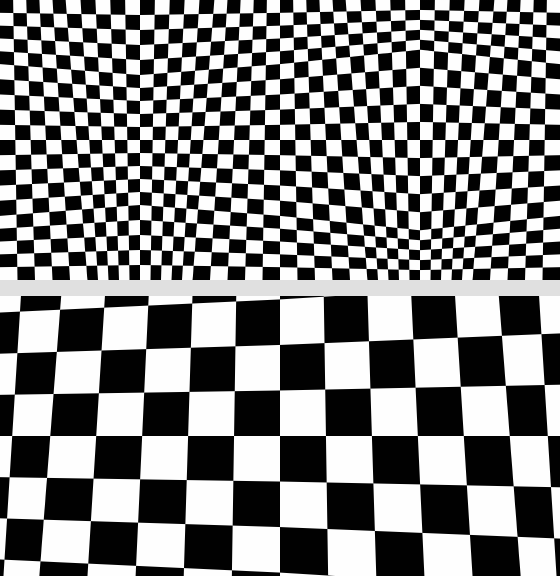
Top: the whole. Bottom: its middle third, enlarged.
Give the GLSL for this pattern, as a WebGL 2 fragment shader.

```glsl
#version 300 es
precision highp float;
// Black and white checkerboard warped into four folded panels.

uniform vec2 u_resolution;
out vec4 fragColor;

// Five cells on each side of a movable crease, over a distance of 0 to 1.
float creasedCells(float distance01, float crease) {
  return distance01 < crease
    ? 5.0 * distance01 / crease
    : 5.0 + 5.0 * (distance01 - crease) / (1.0 - crease);
}

// Square wave: +1 on even cells, -1 on odd ones, with a one-pixel ramp.
float stripes(float cell, float pixel) {
  float edge = abs(mod(cell - 0.5, 2.0) - 1.0) - 0.5;
  return clamp(2.0 * edge / pixel, -1.0, 1.0);
}

float footprint(float value) {
  return max(length(vec2(dFdx(value), dFdy(value))), 1e-4);
}

void main() {
  vec2 uv = gl_FragCoord.xy / u_resolution;

  // Mirror axes: every second panel edge across, the middle line down.
  vec2 fold = vec2(mod(4.0 * uv.x + 1.0, 2.0) - 1.0, 2.0 * uv.y - 1.0);
  vec2 reach = abs(fold);

  // Creases slant with height, and tilt oppositely in the two halves.
  float columnCrease = mix(0.625, 0.469, uv.y);
  float tilt = uv.x < 0.5 ? -0.078 : 0.103;
  float rowCrease = 0.542 + tilt * reach.x;

  float column = creasedCells(reach.x, columnCrease);
  float row = creasedCells(reach.y, rowCrease);

  // Signed cells keep the colours alternating across each mirror axis.
  float across = stripes(column * sign(fold.x), footprint(column));
  float down = stripes(row * sign(fold.y), footprint(row));

  float white = 0.5 + 0.5 * across * down;
  fragColor = vec4(vec3(mix(0.005, 0.995, white)), 1.0);
}
```
